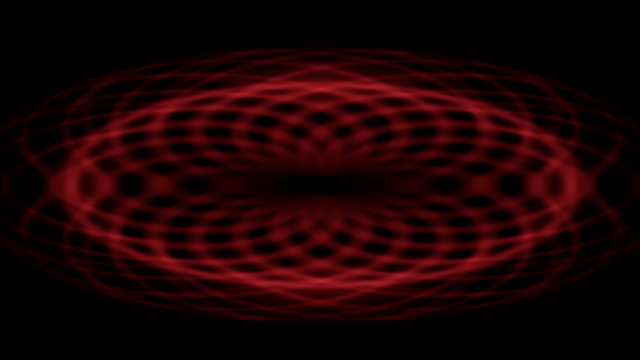
Give the GLSL for this background, as a WebGL 2 fragment shader.

```glsl
#version 300 es
precision highp float;
// A dark red lattice of light: rings of equal circles are spun about a centre,
// stretched sideways and mirrored about a dark slit. Their soft outlines add up,
// crowding into a bright oval rim with faint wide arcs beyond it.

uniform vec2 u_resolution;
out vec4 fragColor;

const float TAU = 6.2831853;
const vec2 CENTRE = vec2(0.003, -0.014);   // in canvas heights from the middle
const vec2 OVAL = vec2(0.67, 0.25);        // half size of the oval rim
const float SLIT = 0.02;                   // half height of the dark slit

// Bell curve of the given width
float bell(float d, float width) {
    float t = d / width;
    return exp(-t * t);
}

// Soft spot of light with separate horizontal and vertical sizes
float spot(vec2 p, vec2 at, vec2 size) {
    vec2 t = (p - at) / size;
    return exp(-dot(t, t));
}

// Sum of circle outlines whose centres are spread evenly around the origin
float rosette(vec2 q, float offset, float radius, int count, float width) {
    float light = 0.0;
    for (int i = 0; i < count; i++) {
        float angle = TAU * float(i) / float(count);
        vec2 middle = offset * vec2(sin(angle), cos(angle));
        light += bell(length(q - middle) - radius, width);
    }
    return light;
}

// Fold both halves outward from the slit, with a rounded crease
vec2 foldAboutSlit(vec2 p) {
    float t = abs(p.y) - SLIT;
    return vec2(abs(p.x), 0.5 * (t + sqrt(t * t + 0.0002)));
}

// Deep red that turns towards rose as it brightens
vec3 redRamp(float level) {
    return vec3(level, 0.33 * pow(level, 2.2), 0.40 * level * level);
}

void main() {
    vec2 p = (gl_FragCoord.xy - 0.5 * u_resolution) / u_resolution.y - CENTRE;
    vec2 folded = foldAboutSlit(p);
    vec2 q = folded / OVAL;
    float r = length(q);
    float upward = q.y * q.y / (r * r + 0.001);

    // Inner petals all pass through the centre
    float petals = rosette(q, 0.525, 0.525, 18, 0.036);
    petals += 0.35 * rosette(q, 0.55, 0.50, 18, 0.022);

    // Wide arcs reach past the rim
    float arcs = rosette(q, 0.58, 0.86, 18, 0.024);
    arcs += 0.6 * rosette(q, 0.70, 0.98, 14, 0.030);
    arcs *= smoothstep(0.55, 1.15, r);

    // Fade the heart of the pattern and its outer reach
    float heart = smoothstep(0.15, 1.5, length(p / vec2(0.28, 0.09)));
    float reach = 1.0 - smoothstep(0.95, 1.8, r);
    float edge = 1.0 - smoothstep(0.55, 0.95, abs(p.x));
    float light = 0.30 * petals * heart * mix(0.62, 1.0, upward);
    light += 0.21 * arcs * reach * mix(0.45, 1.0, edge);

    // Haze where the rim is densest: above, below and at both tips
    light += 0.30 * spot(folded, vec2(0.0, 0.265), vec2(0.24, 0.055));
    light += 0.16 * spot(folded, vec2(0.685, 0.0), vec2(0.07, 0.06));

    float level = 0.85 * (1.0 - exp(-1.15 * max(light - 0.035, 0.0)));
    fragColor = vec4(redRamp(level) + vec3(0.008, 0.0, 0.0), 1.0);
}
```
